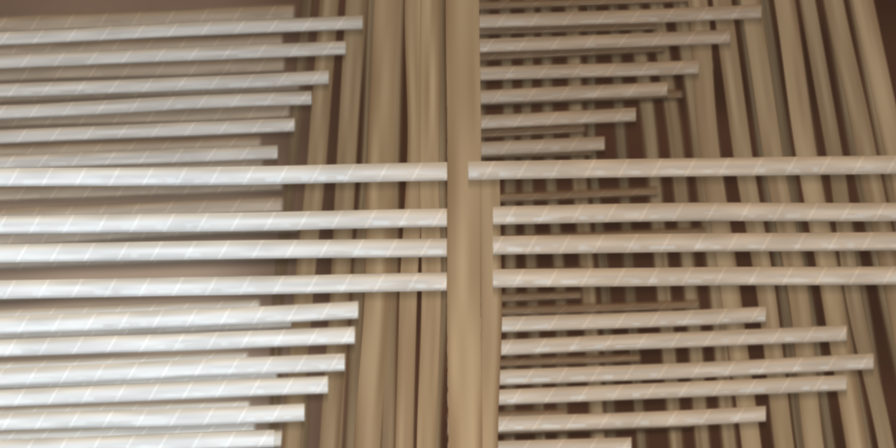
Give the GLSL for this texture, as a Shadertoy shader.

```glsl
// Woven basket work in progress: pale wet reeds cross tan upright stakes.
// Layers are painted back to front; stakes fan out around one front stake,
// reeds are shaded cylinders with faint wrap lines, wet glints and shadows.
const vec3 GAP_DARK = vec3(0.28, 0.19, 0.14);
const vec3 HAZE = vec3(0.64, 0.57, 0.50);
const vec3 STAKE_DARK = vec3(0.42, 0.31, 0.21);
const vec3 STAKE_LIGHT = vec3(0.75, 0.65, 0.51);
const vec3 REED_COOL = vec3(0.85, 0.86, 0.86);
const vec3 REED_WARM = vec3(0.76, 0.69, 0.61);
const vec3 GLINT = vec3(0.88, 0.91, 0.92);
const vec3 DIM_TINT = vec3(0.78, 0.69, 0.60); // brown cast of deep reeds
const vec4 FRONT_HEIGHTS = vec4(0.616, 0.513, 0.447, 0.371);
const float AXIS = 1.04;        // x of the front stake, in canvas heights
const float FAN = 0.21;         // how far stakes spread towards the bottom
const float FRONT_TILT = 0.013; // rise of front reeds to the right
const float BACK_TILT = 0.04;   // rise of back reeds to the right
const float ROW_STEP = 0.055;   // spacing of the back reeds
const float WRAP_PITCH = 0.075; // spacing of wrap lines along a reed
const int BACK_ROWS = 6;
const int FAINT_ROWS = 19;
const int FAR_STAKES = 26;
const int RIGHT_STAKES = 7;

float softness; // edge blur of the layer being painted

float hash(vec2 p) {
    return fract(sin(dot(p, vec2(127.1, 311.7))) * 43758.5453);
}

float noise(vec2 p) {
    vec2 i = floor(p), f = fract(p);
    f = f * f * (3.0 - 2.0 * f);
    return mix(mix(hash(i), hash(i + vec2(1, 0)), f.x),
               mix(hash(i + vec2(0, 1)), hash(i + vec2(1, 1)), f.x), f.y);
}

// Antialiased coverage of a signed distance.
float cover(float d) {
    float edge = max(1.0 / iResolution.y, softness);
    return 1.0 - smoothstep(-edge, edge, d);
}

// Upright stake below height top, with long fibres.
void stake(inout vec3 col, vec2 p, float x, float halfWidth, float top, float shade, float seed) {
    float centre = AXIS + (x - AXIS) * (1.0 + FAN * (0.5 - p.y));
    centre += 0.022 * (noise(vec2(p.y * 3.0, seed * 7.3)) - 0.5);
    float t = (p.x - centre) / halfWidth;
    float fibre = noise(vec2(t * 1.8 + seed * 9.1, p.y * 5.0));
    float light = 0.35 + 0.35 * sqrt(max(1.0 - t * t, 0.0)) + 0.4 * (fibre - 0.5);
    vec3 wood = mix(STAKE_DARK, STAKE_LIGHT, clamp(light, 0.0, 1.0)) * shade;
    col = mix(col, wood, cover(p.y - top) * cover((abs(t) - 1.0) * halfWidth));
}

// Horizontal reed from x = ends.x to ends.y.
void reed(inout vec3 col, vec2 p, float y, float halfWidth, vec2 ends, float tilt, vec3 tint, float seed) {
    float centre = y + tilt * (p.x - AXIS) + 0.008 * (noise(vec2(p.x * 2.0, seed * 3.7)) - 0.5);
    float t = (p.y - centre) / halfWidth;
    float span = cover(ends.x - p.x) * cover(p.x - ends.y);
    col *= 1.0 - 0.2 * span * smoothstep(-2.3, -1.0, t) * step(t, 0.0);
    vec3 body = mix(REED_COOL, REED_WARM, smoothstep(0.4, 1.4, p.x));
    float grain = noise(vec2(p.x * 12.0, t * 2.0 + seed * 11.0));
    body *= 0.84 + 0.16 * sqrt(max(1.0 - t * t, 0.0)) + 0.12 * (grain - 0.5);
    body *= mix(vec3(1), vec3(0.95, 0.89, 0.81), smoothstep(0.0, 0.9, t));
    body *= 1.0 - 0.14 * smoothstep(-0.5, -1.0, t);
    // Slanted wrap lines, then broken wet highlights below the middle.
    float wrap = abs(fract(p.x / WRAP_PITCH - 0.16 * t + seed * 0.37) - 0.5) * WRAP_PITCH;
    body *= 1.0 + 0.06 * smoothstep(0.006, 0.001, wrap);
    float sparkle = noise(vec2(p.x * 50.0, t * 2.0 + seed * 5.0));
    float wet = smoothstep(0.4, 0.9, sparkle) * smoothstep(0.5, 0.0, abs(t + 0.4));
    body = mix(body, GLINT, wet * mix(0.6, 0.3, smoothstep(0.5, 1.5, p.x)));
    col = mix(col, body * tint, span * cover((abs(t) - 1.0) * halfWidth));
}

void mainImage(out vec4 fragColor, in vec2 fragCoord) {
    vec2 p = fragCoord / iResolution.y;
    // Dim interior, hazy with packed reeds on the left.
    float haze = smoothstep(0.85, 0.45, p.x) * mix(1.1, 0.4, p.y);
    vec3 col = mix(GAP_DARK, HAZE, haze) * (0.88 + 0.24 * noise(p * vec2(5.0, 10.0)));
    // Far stakes and faint reeds, out of focus.
    softness = 0.007;
    for (int i = 0; i < FAR_STAKES; i++) {
        float k = float(i), r = hash(vec2(k, 2.0));
        stake(col, p, 0.64 + 0.054 * k + 0.02 * r, 0.011 + 0.006 * r, 2.0, 0.6 + 0.22 * r, k + 20.0);
    }
    for (int i = 0; i < FAINT_ROWS; i++) {
        float k = float(i), r = hash(vec2(k, 5.0));
        float y = (k + 0.2 + 0.6 * r) / float(FAINT_ROWS);
        vec3 tint = mix(vec3(0.97, 0.95, 0.92), DIM_TINT * 0.9, smoothstep(0.1, 0.75, y));
        reed(col, p, y, 0.013 + 0.007 * r, vec2(-1.0, 0.55 + 0.12 * r), BACK_TILT, tint, k + 40.0);
        reed(col, p, y, 0.010, vec2(1.0, 1.2 + 0.4 * r), BACK_TILT, DIM_TINT * 0.8, k + 70.0);
    }
    // Leaning stakes on the right and two at the left reed ends.
    softness = 0.004;
    for (int i = 0; i < RIGHT_STAKES; i++) {
        float k = float(i), r = hash(vec2(k, 8.0));
        stake(col, p, 1.6 + 0.07 * k + 0.02 * r, 0.018 + 0.007 * r, 2.0, 0.82 + 0.14 * r, k + 3.0);
    }
    for (int i = 0; i < 2; i++)
        stake(col, p, 0.69 + 0.075 * float(i), 0.022, 2.0, 0.82, float(i) + 14.0);
    // Back reeds: an upper and a brighter lower group, each with stepped ends.
    vec3 upper = mix(vec3(0.9), DIM_TINT, 0.35);
    for (int i = 0; i < BACK_ROWS; i++) {
        float k = float(i), r = hash(vec2(k, 11.0)) - 0.5, drop = ROW_STEP * k + 0.012 * r;
        float lowLeft = 0.8 - 0.0075 * k * k, lowRight = 1.95 - 0.06 * (k - 2.0) * (k - 2.0);
        reed(col, p, 0.955 - drop, 0.016, vec2(-1.0, 0.81 - 0.038 * k), BACK_TILT, upper, k + 1.0);
        reed(col, p, 0.945 - drop, 0.016, vec2(1.0, 1.7 - 0.07 * k), BACK_TILT, upper, k + 7.0);
        reed(col, p, 0.315 - drop, 0.020, vec2(-1.0, lowLeft), BACK_TILT, vec3(1.04), k + 13.0);
        reed(col, p, 0.270 - drop, 0.018, vec2(1.0, lowRight), BACK_TILT, vec3(0.97), k + 19.0);
    }
    // Middle stakes, doubled front stake and front reeds; one reed laps the stake.
    softness = 0.003;
    stake(col, p, 0.845, 0.030, 2.0, 0.93, 1.3);
    stake(col, p, 0.918, 0.020, 2.0, 0.95, 2.6);
    stake(col, p, 0.957, 0.022, 2.0, 0.97, 3.9);
    for (int i = 0; i < 4; i++)
        reed(col, p, FRONT_HEIGHTS[i], 0.021, vec2(-1.0, 1.02), FRONT_TILT, vec3(1.04), float(i) + 30.0);
    stake(col, p, 1.085, 0.024, 0.61, 0.97, 5.2);
    stake(col, p, AXIS - 0.004, 0.038, 2.0, 1.0, 6.5);
    for (int i = 0; i < 4; i++)
        reed(col, p, FRONT_HEIGHTS[i] + 0.004, 0.021, vec2(i == 0 ? 1.045 : 1.1, 3.0),
             FRONT_TILT, vec3(1.03), float(i) + 35.0);
    // Daylight falls off from the lower left to the upper right.
    col *= mix(1.05, 0.9, smoothstep(0.3, 2.2, 0.5 * p.x + 1.2 * p.y));
    fragColor = vec4(clamp(col, 0.0, 1.0), 1.0);
}
```
